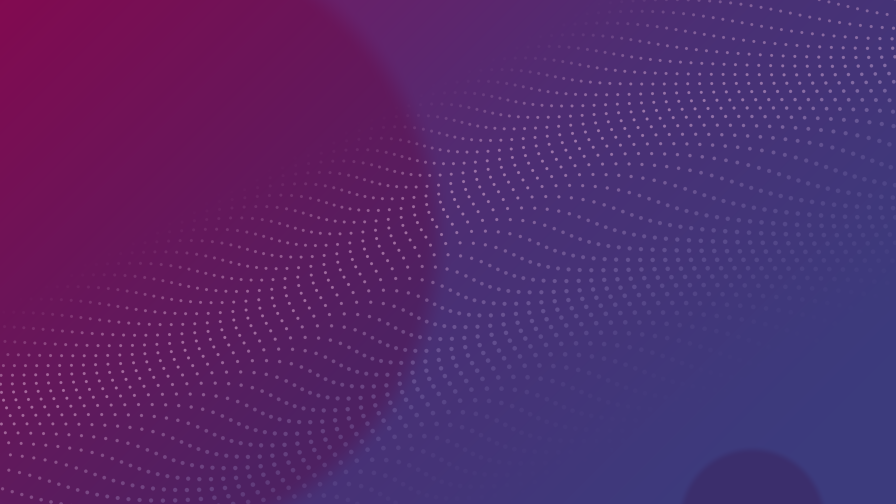
Give the GLSL for this background, as a Shadertoy shader.

```glsl
// Violet diagonal gradient with two shaded discs and a rolling mesh of fine dots.

const vec3 CRIMSON = vec3(0.51, 0.04, 0.315);
const vec3 PLUM    = vec3(0.305, 0.13, 0.385);
const vec3 MAGENTA = vec3(0.43, 0.115, 0.405);
const vec3 VIOLET  = vec3(0.29, 0.185, 0.455);
const vec3 BLUE    = vec3(0.235, 0.23, 0.49);
const vec3 SHADOW  = vec3(0.23, 0.18, 0.425);
const vec3 DOT_NEAR = vec3(0.90, 0.72, 0.86);
const vec3 DOT_FAR  = vec3(0.60, 0.55, 0.78);

// Discs: centre x, centre y, radius, in canvas heights
const vec3 BIG_DISC   = vec3(0.266, 0.525, 0.602);
const vec3 SMALL_DISC = vec3(1.493, -0.035, 0.143);

const float TAU = 6.2831853;
const float DOT_SPACING = 0.0245;
const float WAVE_PERIOD = 0.33;
const float WAVE_HEIGHT = 0.025;
const float WAVE_SWAY   = 0.028;
const float EDGE_CROWDING = 0.055;

float discMask(vec2 p, vec3 disc, float softness) {
    float d = length(p - disc.xy) - disc.z;
    return 1.0 - smoothstep(-softness, softness, d);
}

// Distance below the slanted upper border of the mesh
float meshDepth(vec2 p) {
    return 0.37 + 0.51 * p.x - p.y;
}

// Height of the main crest, where the rows are densest
float crestHeight(float x) {
    return 0.2 + 0.4 * x + 0.055 * sin(4.0 * (x - 0.75));
}

float wavePhase(vec2 p) {
    return TAU * (p.y - crestHeight(p.x)) / WAVE_PERIOD;
}

// Canvas position to mesh coordinates, one dot per unit cell
vec2 meshCoord(vec2 p) {
    float phase = wavePhase(p);
    vec2 q = p + vec2(WAVE_SWAY * sin(phase + 0.4), WAVE_HEIGHT * sin(phase));
    q += 0.010 * vec2(sin(5.0 * p.y + 2.0 * p.x), sin(4.0 * p.x));
    q.y += 0.06 * p.x;

    // Dots crowd together toward the upper border
    q += EDGE_CROWDING * exp(-6.0 * max(meshDepth(p), -0.1)) * vec2(-1.0, 1.0);
    return q / DOT_SPACING;
}

// Distance to the nearest dot centre, measured on the canvas
float dotDistance(vec2 p) {
    const float STEP = 0.001;
    vec2 m = meshCoord(p);
    vec2 dx = (meshCoord(p + vec2(STEP, 0.0)) - m) / STEP;
    vec2 dy = (meshCoord(p + vec2(0.0, STEP)) - m) / STEP;
    return length(inverse(mat2(dx, dy)) * (fract(m) - 0.5));
}

vec3 backdrop(vec2 p, float aspect) {
    float t = (p.x + 1.0 - p.y) / (aspect + 1.0);
    vec3 open = mix(MAGENTA, VIOLET, smoothstep(0.12, 0.58, t));
    open = mix(open, BLUE, smoothstep(0.46, 0.92, t));

    // Big disc carries its own gradient with faint diagonal streaks
    vec3 inner = mix(CRIMSON, PLUM, clamp(t / 0.52, 0.0, 1.0));
    inner += 0.0012 * sin(t * 130.0) * (1.0 - smoothstep(0.1, 0.4, t));
    vec3 color = mix(open, inner, discMask(p, BIG_DISC, 0.03));
    return mix(color, SHADOW, discMask(p, SMALL_DISC, 0.009));
}

void mainImage(out vec4 fragColor, in vec2 fragCoord) {
    vec2 p = fragCoord / iResolution.y;
    float pixel = 1.0 / iResolution.y;
    vec3 color = backdrop(p, iResolution.x / iResolution.y);

    // The mesh fades in below its border and out again lower down
    float depth = meshDepth(p);
    float far = smoothstep(0.25, 0.62, depth);
    float fade = smoothstep(-0.03, 0.16, depth) * (1.0 - smoothstep(0.4, 0.9, depth));
    float crest = 0.5 + 0.5 * cos(wavePhase(p));

    // Dots grow and dim with depth
    float radius = mix(0.0029, 0.0045, far);
    float soft = 0.7 * pixel;
    float cover = 1.0 - smoothstep(radius - soft, radius + soft, dotDistance(p));
    float alpha = cover * fade * mix(0.43, 0.30, far) * mix(0.85, 1.2, crest);
    color = mix(color, mix(DOT_NEAR, DOT_FAR, far), alpha);

    fragColor = vec4(color, 1.0);
}
```
